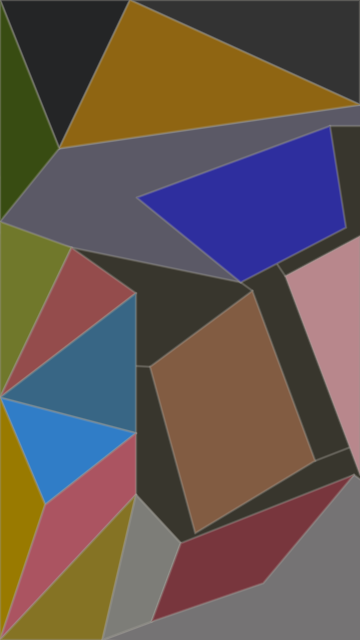
Reproduce this background procedurally as a WebGL 2 fragment shader.

```glsl
#version 300 es
precision highp float;
// Draws a mosaic of flat coloured facets with soft pale seams on a dark ground.
#define GRID vec2(9.0, 16.0)
#define RIM_WIDTH 0.05
#define RIM_STRENGTH 0.4
#define SOFTNESS 0.02
#define GROUND vec3(0.22, 0.21, 0.175)
#define SEAM vec3(0.66, 0.65, 0.62)

uniform vec2 u_resolution;
out vec4 fragColor;

// Distance to a line segment
float segment(vec2 p, vec2 a, vec2 b) {
  vec2 e = b - a, w = p - a;
  return length(w - e * clamp(dot(w, e) / max(dot(e, e), 1e-6), 0.0, 1.0));
}

// Signed distance to a quad, negative inside; repeat a corner for a triangle
float quad(vec2 p, vec2 a, vec2 b, vec2 c, vec2 d) {
  vec2 v[4] = vec2[4](a, b, c, d);
  float dist = 1e3, side = 1.0;
  for (int i = 0; i < 4; i++) {
    vec2 s = v[i], t = v[(i + 1) % 4];
    dist = min(dist, segment(p, s, t));
    if ((s.y > p.y) != (t.y > p.y)) {
      float crossing = s.x + (t.x - s.x) * (p.y - s.y) / (t.y - s.y);
      if (p.x < crossing) side = -side;
    }
  }
  return side * dist;
}

float coverage(float d) {
  return 1.0 - smoothstep(-SOFTNESS, SOFTNESS, d);
}

vec3 drawSeam(vec3 col, float d) {
  return mix(col, SEAM, RIM_STRENGTH * (1.0 - smoothstep(0.0, RIM_WIDTH, abs(d))));
}

// Filled facet with a pale rim
void facet(inout vec3 col, vec2 p, vec2 a, vec2 b, vec2 c, vec2 d, vec3 fill) {
  float dist = quad(p, a, b, c, d);
  col = drawSeam(mix(col, fill, coverage(dist)), dist);
}

void tri(inout vec3 col, vec2 p, vec2 a, vec2 b, vec2 c, vec3 fill) {
  facet(col, p, a, b, c, c, fill);
}

void main() {
  vec2 p = gl_FragCoord.xy / u_resolution * GRID;
  vec3 col = GROUND;

  // Corners shared by neighbouring facets
  vec2 topLeft = vec2(0, 16), topMid = vec2(3.25, 16), topRight = vec2(9, 16);
  vec2 notch = vec2(1.48, 12.29), rightHigh = vec2(9, 13.38);
  vec2 leftHigh = vec2(0, 10.46), leftLow = vec2(0, 6.06), corner = vec2(0);
  vec2 shoulder = vec2(1.79, 9.81), wallTop = vec2(3.4, 8.67);
  vec2 wallMid = vec2(3.4, 5.17), wallLow = vec2(3.4, 3.63);
  vec2 fold = vec2(1.13, 3.38), foot = vec2(2.56, 0);
  vec2 blueTop = vec2(8.25, 12.85), blueLow = vec2(6.02, 8.94);
  vec2 brownTop = vec2(6.31, 8.73), brownLeft = vec2(3.75, 6.83), brownRight = vec2(7.88, 4.48);
  vec2 redTop = vec2(4.52, 2.42), redLow = vec2(3.79, 0.46), redRight = vec2(8.85, 4.13);

  // Slate band, cut back to the ground at its right end
  facet(col, p, vec2(-2, 10.59), notch, vec2(12, 13.82), blueLow, vec3(0.355, 0.35, 0.40));
  col = mix(col, GROUND, coverage(quad(p, blueLow, blueTop, vec2(9.5, 12.85), vec2(9.5, 9))));

  // Thin seams across the ground
  vec2 ends[12] = vec2[12](blueTop, vec2(9, 12.85), vec2(6.94, 9.38), vec2(7.13, 9.1),
    vec2(3.4, 6.85), brownLeft, brownRight, vec2(8.73, 4.81),
    blueLow, brownTop, wallLow, redTop);
  for (int i = 0; i < 12; i += 2) col = drawSeam(col, segment(p, ends[i], ends[i + 1]));

  // Upper facets
  tri(col, p, topMid, topRight, rightHigh, vec3(0.20, 0.20, 0.20));
  tri(col, p, topLeft, topMid, notch, vec3(0.14, 0.145, 0.15));
  tri(col, p, topMid, rightHigh, notch, vec3(0.56, 0.395, 0.07));
  tri(col, p, topLeft, notch, leftHigh, vec3(0.22, 0.30, 0.07));
  facet(col, p, blueLow, vec2(3.42, 11.06), blueTop, vec2(8.65, 10.31), vec3(0.18, 0.18, 0.62));

  // Left stack
  tri(col, p, leftHigh, shoulder, leftLow, vec3(0.44, 0.47, 0.17));
  tri(col, p, shoulder, wallTop, leftLow, vec3(0.58, 0.30, 0.30));
  tri(col, p, wallTop, wallMid, leftLow, vec3(0.22, 0.40, 0.52));
  tri(col, p, leftLow, wallMid, fold, vec3(0.19, 0.49, 0.78));
  tri(col, p, leftLow, fold, corner, vec3(0.60, 0.48, 0.0));
  facet(col, p, wallMid, wallLow, corner, fold, vec3(0.67, 0.33, 0.38));
  tri(col, p, corner, wallLow, foot, vec3(0.52, 0.45, 0.14));

  // Lower and right facets
  facet(col, p, foot, redLow, redRight, vec2(16, -1), vec3(0.46, 0.45, 0.455));
  facet(col, p, wallLow, redTop, redLow, foot, vec3(0.49, 0.49, 0.47));
  facet(col, p, redLow, redTop, redRight, vec2(6.58, 1.42), vec3(0.47, 0.21, 0.24));
  facet(col, p, brownTop, brownLeft, vec2(4.88, 2.67), brownRight, vec3(0.51, 0.36, 0.26));
  tri(col, p, vec2(7.13, 9.1), vec2(9, 10.1), vec2(9, 4.13), vec3(0.72, 0.53, 0.55));

  fragColor = vec4(col, 1.0);
}
```
